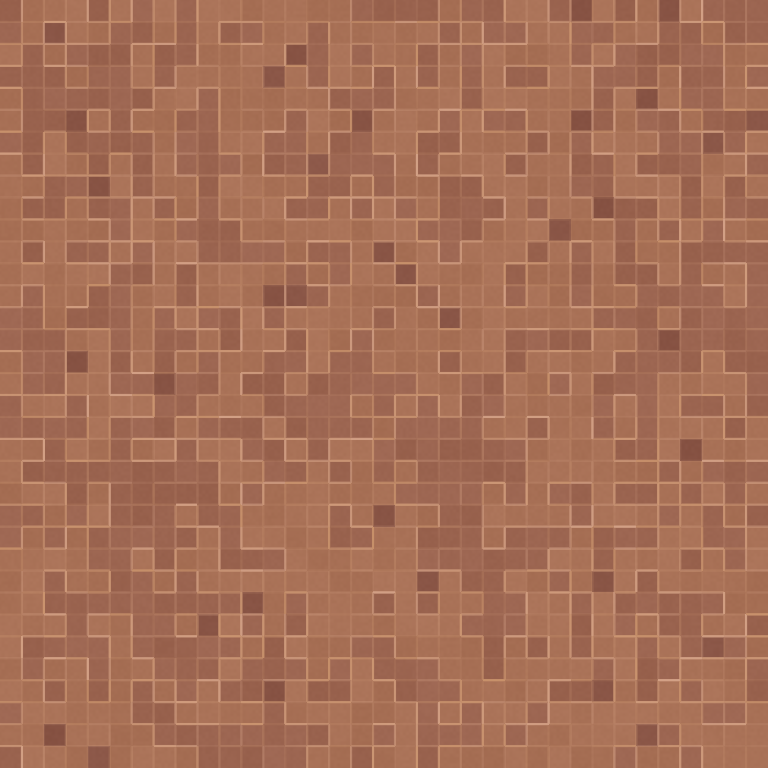
Give the GLSL for this texture, as a Shadertoy shader.

```glsl
// Terracotta mosaic: a square grid of small clay tiles in two main shades.
// Every tile draws one random shade; the grout between two tiles is pale where
// their shades differ and faint where they agree, so tiles join into patches.

const float TILES = 35.0;            // tiles across and down
const float LINE_HALF = 0.052;       // half grout width, in tiles
const float LINE_SOFT = 0.05;        // least softness of a grout edge, in tiles
const float LIGHT_SHARE = 0.55;      // share of tiles in the light shade
const float PATCH_BIAS = 0.30;       // how far broad patches sway that share
const float PATCH_SIZE = 5.0;        // size of those patches, in tiles
const float BURNT_SHARE = 0.025;     // share of extra dark tiles
const float SHADE_JITTER = 0.034;    // brightness spread between tiles
const float GRAIN = 0.014;           // fine mottling inside a tile

const vec3 CLAY_DARK  = vec3(0.607, 0.392, 0.312);
const vec3 CLAY_LIGHT = vec3(0.658, 0.440, 0.336);
const vec3 CLAY_BURNT = vec3(0.540, 0.335, 0.275);
const vec3 GROUT_GOLD = vec3(0.790, 0.575, 0.420);
const vec3 GROUT_PALE = vec3(0.840, 0.645, 0.540);

float hash(vec2 p, float seed) {
    vec3 q = fract(vec3(p.xyx + seed * 17.31) * vec3(0.1031, 0.1030, 0.0973));
    q += dot(q, q.yzx + 33.33);
    return fract((q.x + q.y) * q.z);
}

float valueNoise(vec2 p, float seed) {
    vec2 i = floor(p), f = fract(p);
    f = f * f * (3.0 - 2.0 * f);
    float low  = mix(hash(i, seed), hash(i + vec2(1, 0), seed), f.x);
    float high = mix(hash(i + vec2(0, 1), seed), hash(i + vec2(1, 1), seed), f.x);
    return mix(low, high, f.y);
}

// 1 for a light tile, 0 for a dark one
float tileShade(vec2 tile) {
    float sway = PATCH_BIAS * (2.0 * valueNoise(tile / PATCH_SIZE, 1.0) - 1.0);
    return step(hash(tile, 2.0), LIGHT_SHARE + sway);
}

vec3 tileColour(vec2 tile) {
    vec3 clay = mix(CLAY_DARK, CLAY_LIGHT, tileShade(tile));
    clay = mix(clay, CLAY_BURNT, step(hash(tile, 3.0), BURNT_SHARE));
    return clay + SHADE_JITTER * (hash(tile, 4.0) - 0.5);
}

// Grout colour in rgb and its opacity in a, for the nearest line along one axis
vec4 grout(vec2 p, vec2 axis, float pixel) {
    float along = dot(p, axis);
    float line = floor(along + 0.5);
    vec2 after = floor(p) * (1.0 - axis) + line * axis;
    vec2 before = after - axis;

    float seed = 5.0 + axis.x;
    float differs = abs(tileShade(after) - tileShade(before));
    float wear = hash(after, seed);
    float strength = mix(mix(0.10, 0.36, wear), mix(0.50, 0.95, wear), differs);

    float soft = max(LINE_SOFT, pixel) * 0.5;
    float cover = 1.0 - smoothstep(LINE_HALF - soft, LINE_HALF + soft, abs(along - line));
    float inside = step(0.5, line) * step(line, TILES - 0.5);
    vec3 tint = mix(GROUT_GOLD, GROUT_PALE, hash(after, seed + 2.0));
    return vec4(tint, cover * strength * inside);
}

void mainImage(out vec4 fragColor, in vec2 fragCoord) {
    vec2 p = fragCoord / iResolution.xy * TILES;
    float pixel = TILES / min(iResolution.x, iResolution.y);

    // Clay with fine mottling
    vec3 colour = tileColour(floor(p));
    colour += GRAIN * (valueNoise(p * 7.0, 9.0) - 0.5);

    // The stronger of the two grout lines shows at a crossing
    vec4 upright = grout(p, vec2(1, 0), pixel);
    vec4 level = grout(p, vec2(0, 1), pixel);
    vec4 top = upright.a > level.a ? upright : level;
    colour = mix(colour, top.rgb, top.a);

    fragColor = vec4(colour, 1.0);
}
```
